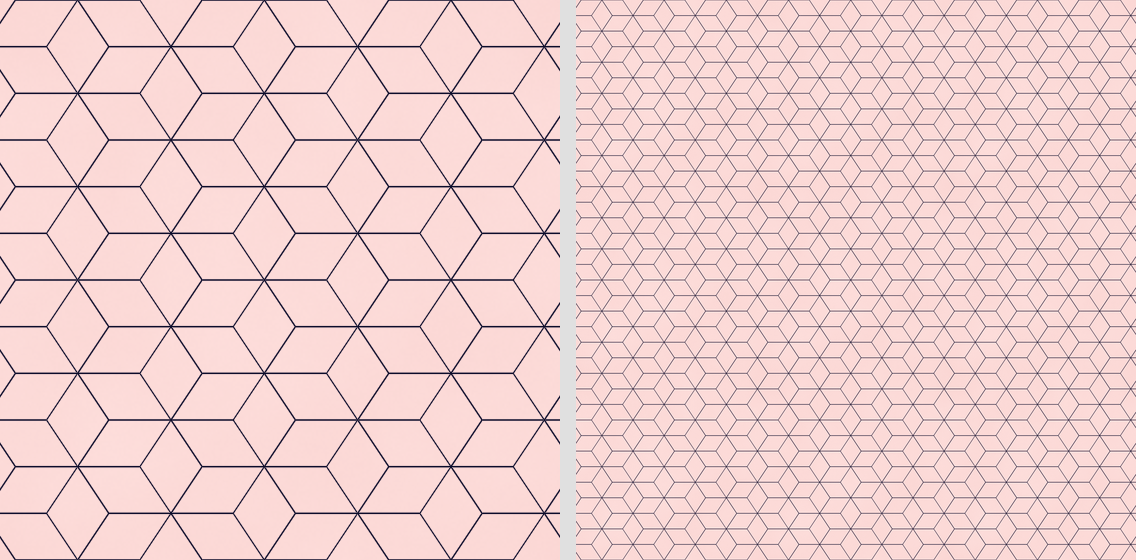
Left, the tile; right, the same tile 3 across and 3 down.
This pattern is drawn by a WebGL 2 fragment shader. Its source:

```glsl
#version 300 es
precision highp float;
// Tumbling-block lattice of thin navy lines on softly mottled blush paper.

uniform vec2 u_resolution;
out vec4 fragColor;

const vec2 REPEATS = vec2(3.0, 6.0);        // whole cells across and up
const vec2 STAR_PHASE = vec2(0.416, 0.0);   // star position within a cell
const float LEVEL_WIDTH = 0.0027;           // line widths, in canvas units
const float RIGHT_WIDTH = 0.0025;
const float LEFT_WIDTH = 0.0021;
const vec3 PAPER = vec3(0.988, 0.855, 0.845);
const vec3 INK = vec3(0.045, 0.045, 0.165);
const vec3 MOTTLE_TINT = vec3(0.010, 0.032, 0.034);
const float MOTTLE_SCALE = 5.0;             // whole number, so it wraps
const int MOTTLE_OCTAVES = 5;
const float GRAIN = 0.006;

float hash(vec2 p) {
  uvec2 q = uvec2(p) * uvec2(1597u, 3812u) + uvec2(71u, 193u);
  uint n = (q.x ^ (q.y * 2531u)) * 747796u + 28913u;
  n = (n ^ (n >> 15)) * 739393u;
  n = (n ^ (n >> 13)) * 277803u;
  return float((n ^ (n >> 16)) & 65535u) / 65535.0;
}

// Value noise that wraps after `period` lattice cells.
float wrappedNoise(vec2 p, float period) {
  vec2 i = floor(p);
  vec2 f = fract(p);
  f = f * f * (3.0 - 2.0 * f);
  vec2 a = mod(i, period);
  vec2 b = mod(i + 1.0, period);
  float low = mix(hash(a), hash(vec2(b.x, a.y)), f.x);
  float high = mix(hash(vec2(a.x, b.y)), hash(b), f.x);
  return mix(low, high, f.y);
}

float mottle(vec2 uv) {
  float sum = 0.0;
  float weight = 0.5;
  float scale = MOTTLE_SCALE;
  for (int k = 0; k < MOTTLE_OCTAVES; k++) {
    sum += weight * wrappedNoise(uv * scale, scale);
    weight *= 0.5;
    scale *= 2.0;
  }
  return sum;
}

// Distance from p to the segment joining the origin and `end`.
float spokeDistance(vec2 p, vec2 end) {
  return length(p - end * clamp(dot(p, end) / dot(end, end), 0.0, 1.0));
}

// Signed distance to the inked spokes of one star at the origin.
float starDistance(vec2 p, vec2 halfCell) {
  p.y = abs(p.y);
  vec2 levelEnd = vec2(halfCell.x * 2.0 / 3.0, 0.0);
  vec2 slantEnd = vec2(halfCell.x / 3.0, halfCell.y);
  float level = spokeDistance(vec2(abs(p.x), p.y), levelEnd) - 0.5 * LEVEL_WIDTH;
  float right = spokeDistance(p, slantEnd) - 0.5 * RIGHT_WIDTH;
  float left = spokeDistance(vec2(-p.x, p.y), slantEnd) - 0.5 * LEFT_WIDTH;
  return min(level, min(right, left));
}

void main() {
  vec2 uv = gl_FragCoord.xy / u_resolution;
  float pixel = 1.0 / min(u_resolution.x, u_resolution.y);

  // Cell coordinates centred on a star, folded about its horizontal axis.
  vec2 halfCell = 0.5 / REPEATS;
  vec2 p = (fract(uv * REPEATS - STAR_PHASE + 0.5) - 0.5) / REPEATS;
  p.y = abs(p.y);

  // The central star and the two staggered neighbours.
  float d = starDistance(p, halfCell);
  for (float side = -1.0; side <= 1.0; side += 2.0) {
    d = min(d, starDistance(p - vec2(side, 1.0) * halfCell, halfCell));
  }
  float ink = clamp(0.5 - d / pixel, 0.0, 1.0);

  // Faint pink blotches and fine paper grain.
  float blotch = mottle(uv) - 0.48;
  float grain = wrappedNoise(uv * 256.0, 256.0) - 0.5;
  vec3 paper = PAPER - MOTTLE_TINT * blotch + GRAIN * grain;

  fragColor = vec4(mix(paper, INK, ink), 1.0);
}
```
